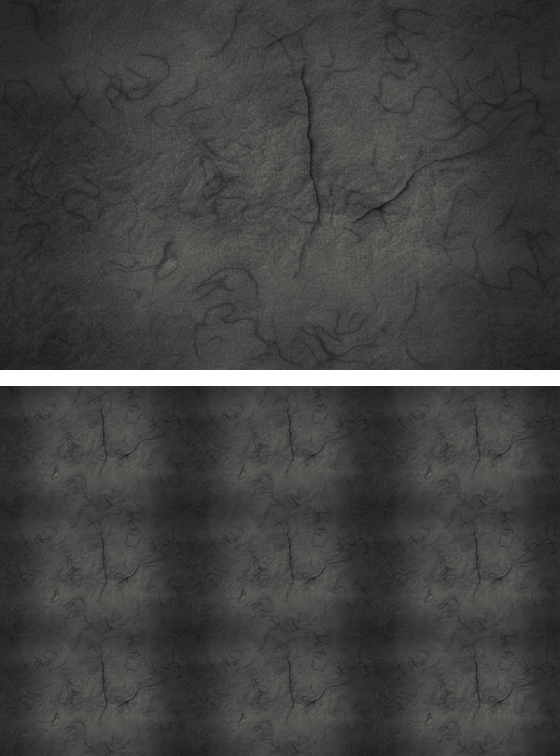
Top, the tile; bottom, the same tile 3 across and 3 down.
A Shadertoy shader for this texture:

```glsl
// Dark weathered slate: a soft vignette over embossed creases, slanted scratches,
// broken hairline veins and a few long ledge-like fissures.
// All noise wraps on whole lattice counts, so the canvas tiles.

#define BASE_TONE     0.352
#define VIGNETTE      vec2(0.45, 0.25)
#define BLOTCH        0.20
#define RELIEF        1.35
#define SCRATCHES     0.13
#define GRAIN         0.20
#define VEIN_DARK     0.30
#define FISSURE_DARK  0.50
#define FISSURE_WIDTH 0.0055
#define WARP          0.035
#define ASPECT        vec2(1.515, 1.0)

const float TAU = 6.28319;

float hash(vec2 p, float seed) {
    vec3 q = fract(vec3(p.xyx + seed * 17.3) * vec3(0.1031, 0.1030, 0.0973));
    q += dot(q, q.yzx + 33.33);
    return fract((q.x + q.y) * q.z);
}

float corner(vec2 cell, vec2 offset, vec2 period, float seed) {
    float angle = TAU * hash(mod(cell, period), seed);
    return dot(vec2(cos(angle), sin(angle)), offset);
}

// Gradient noise that repeats after "period" cells
float noise(vec2 p, vec2 period, float seed) {
    vec2 i = floor(p), f = p - i;
    vec2 s = f * f * f * (f * (f * 6.0 - 15.0) + 10.0);
    vec2 e = vec2(1.0, 0.0);
    float low = mix(corner(i, f, period, seed),
                    corner(i + e, f - e, period, seed), s.x);
    float high = mix(corner(i + e.yx, f - e.yx, period, seed),
                     corner(i + 1.0, f - 1.0, period, seed), s.x);
    return mix(low, high, s.y);
}

float fbm(vec2 uv, vec2 cells, float seed) {
    float sum = 0.0, amp = 1.0;
    for (int i = 0; i < 5; i++) {
        sum += amp * noise(uv * cells, cells, seed + float(i));
        cells *= 2.0;
        amp *= 0.55;
    }
    return sum;
}

// Creased height field, used for the embossed light
float creases(vec2 uv) {
    vec2 cells = vec2(9.0, 6.0);
    float sum = 0.0, amp = 1.0;
    for (int i = 0; i < 5; i++) {
        sum += amp * abs(noise(uv * cells, cells, 20.0 + float(i)));
        cells *= 2.0;
        amp *= 0.56;
    }
    return sum;
}

// Ledge from a to b: sharp on one side, fading shadow on the other
float fissure(vec2 p, vec2 a, vec2 b) {
    a *= ASPECT;
    b *= ASPECT;
    vec2 along = normalize(b - a), r = p - a;
    float t = dot(r, along) / length(b - a);
    float d = dot(r, vec2(along.y, -along.x));
    float ends = smoothstep(-0.05, 0.12, t) * (1.0 - smoothstep(0.88, 1.05, t));
    float shadow = exp(-max(d, 0.0) / FISSURE_WIDTH) + 0.3 * exp(-abs(d) / 0.025);
    return ends * shadow * mix(0.2, 1.0, smoothstep(-0.004, 0.0, d));
}

void mainImage(out vec4 fragColor, in vec2 fragCoord) {
    vec2 uv = fragCoord / iResolution.xy;
    vec2 warp = vec2(fbm(uv, vec2(6.0, 4.0), 1.0), fbm(uv, vec2(6.0, 4.0), 8.0));
    vec2 bent = uv + WARP * warp / ASPECT;

    // Whole-number shears keep slanted features seamless
    vec2 rising = vec2(bent.x + bent.y, bent.y - bent.x);
    vec2 falling = vec2(bent.x - bent.y, 2.0 * bent.x + bent.y);

    // Stains and embossed surface
    float blotch = fbm(bent, vec2(6.0, 4.0), 14.0);
    float patchy = smoothstep(-0.25, 0.3, noise(bent * vec2(5.0, 3.0), vec2(5.0, 3.0), 31.0));
    vec2 light = vec2(-0.6, 0.8) * 0.0038 / ASPECT;
    float relief = creases(bent) - creases(bent + light);
    float grain = noise(uv * vec2(240.0, 160.0), vec2(240.0, 160.0), 33.0);

    // Fine scratches in two directions
    vec2 fine = vec2(12.0, 70.0);
    float scratch = noise(rising * fine, fine, 35.0) + 0.7 * noise(falling * fine, fine, 36.0);

    // Hairline veins, broken up by a mask
    float veins = 0.0;
    for (int i = 1; i <= 3; i++) {
        float k = float(i);
        vec2 cells = vec2(3.0, 4.0) * k;
        vec2 q = i == 2 ? falling : rising;
        float gate = noise(bent * vec2(9.0, 6.0), vec2(9.0, 6.0), 40.0 + k);
        float line = exp(-abs(noise(q * cells, cells, 45.0 + k)) / (0.014 * k));
        veins += line * smoothstep(0.0, 0.3, gate);
    }

    // Long fissures
    vec2 p = bent * ASPECT;
    float ledge = fissure(p, vec2(0.575, 0.38), vec2(0.535, 0.84));
    ledge += 0.6 * fissure(p, vec2(0.52, 0.24), vec2(0.575, 0.40));
    ledge += fissure(p, vec2(0.63, 0.39), vec2(0.74, 0.53));
    ledge += 0.7 * fissure(p, vec2(0.73, 0.52), vec2(0.95, 0.70));
    ledge += 0.7 * fissure(p, vec2(0.46, 0.85), vec2(0.60, 0.97));
    ledge *= 0.55 + 0.45 * patchy;

    // Periodic vignette, darkest along the borders
    vec2 rim = 0.5 + 0.5 * cos(TAU * uv);
    vec2 fade = 1.0 - VIGNETTE * rim * rim;

    float tone = 1.0 + BLOTCH * blotch + RELIEF * relief * mix(0.6, 1.25, patchy);
    tone += SCRATCHES * scratch * patchy + GRAIN * grain;
    tone *= (1.0 - VEIN_DARK * min(veins, 1.3)) * (1.0 - FISSURE_DARK * min(ledge, 1.2));
    tone *= BASE_TONE * fade.x * fade.y;

    // Neutral shadows, slightly warm highlights
    vec3 tint = mix(vec3(1.0), vec3(1.01, 0.995, 0.965), smoothstep(0.15, 0.35, tone));
    fragColor = vec4(clamp(tone * tint, 0.0, 1.0), 1.0);
}
```
